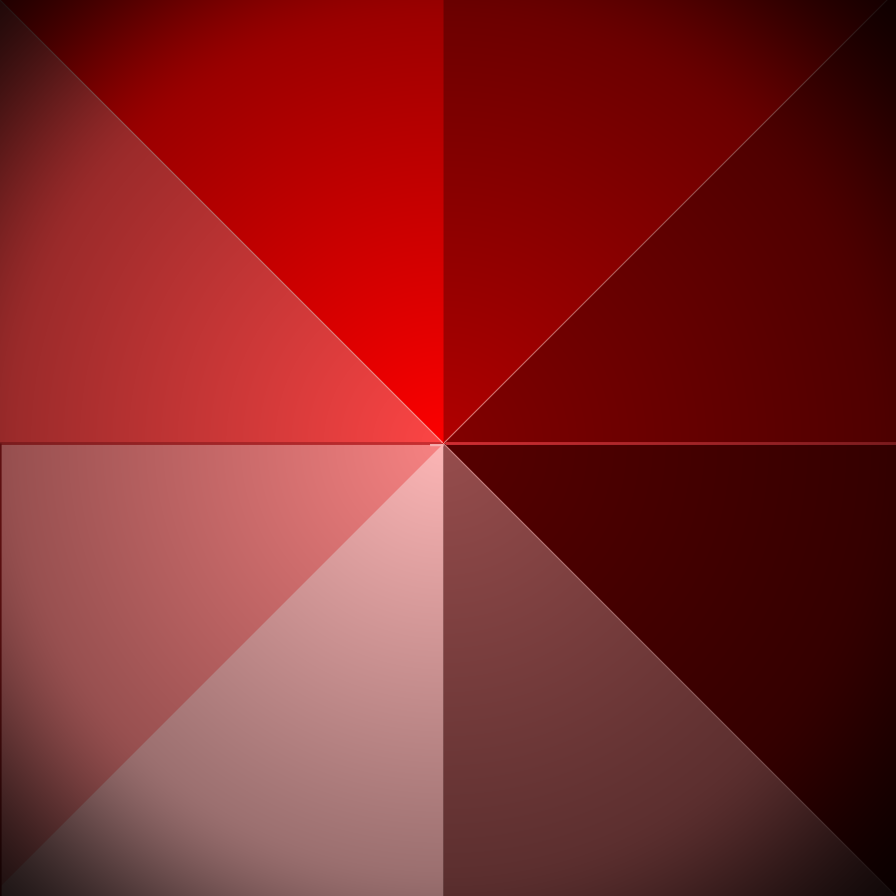
This background is drawn by a WebGL 2 fragment shader. Its source:

```glsl
#version 300 es
precision highp float;
// Eight flat-coloured wedges meet near the middle, like a folded paper fan.
// The polar angle picks the wedge, thin seams trace some of the folds,
// and a radial falloff darkens everything towards the corners.

uniform vec2 u_resolution;
out vec4 outColor;

const float PI = 3.14159265;
const float WEDGES = 8.0;
const vec2 CENTER = vec2(0.495, 0.505);
const float FALLOFF = 0.80;            // linear dimming per unit of radius
const vec2 CORNER_FADE = vec2(0.47, 0.76);
const float CORNER_DEPTH = 0.80;
const float FRAME_WIDTH = 0.0018;
const vec3 FRAME_COLOR = vec3(0.62, 0.10, 0.11);
const vec3 TICK_COLOR = vec3(0.97, 0.70, 0.70);
const vec2 TICK_SIZE = vec2(0.015, 0.0012);

// Wedge colours at the hub, counterclockwise from the right
const vec3 WEDGE_COLORS[8] = vec3[8](
    vec3(0.51, 0.00, 0.00), vec3(0.69, 0.00, 0.00),
    vec3(0.99, 0.00, 0.00), vec3(0.99, 0.27, 0.27),
    vec3(0.97, 0.51, 0.51), vec3(0.99, 0.71, 0.71),
    vec3(0.59, 0.30, 0.30), vec3(0.34, 0.00, 0.00));

// Seam at the start of each wedge: colour and opacity
const vec4 SEAMS[8] = vec4[8](
    vec4(0.86, 0.20, 0.22, 0.90), vec4(0.95, 0.60, 0.58, 0.75),
    vec4(0.0), vec4(1.00, 0.72, 0.70, 0.75),
    vec4(0.78, 0.17, 0.18, 0.95), vec4(0.0),
    vec4(0.55, 0.32, 0.32, 0.50), vec4(0.90, 0.62, 0.62, 0.75));

// Half widths of the level, slanted and upright seams
const float LEVEL_SEAM = 0.0016;
const float SLANTED_SEAM = 0.0006;

// Antialiased coverage of a shape from its signed distance
float coverage(float dist, float pixel) {
    return clamp(0.5 - dist / pixel, 0.0, 1.0);
}

float vignette(float radius) {
    float corner = smoothstep(CORNER_FADE.x, CORNER_FADE.y, radius);
    return max(1.0 - FALLOFF * radius, 0.0) * (1.0 - CORNER_DEPTH * corner);
}

void main() {
    vec2 uv = gl_FragCoord.xy / u_resolution;
    float pixel = 1.0 / min(u_resolution.x, u_resolution.y);
    vec2 p = uv - CENTER;
    float radius = length(p);

    // Nearest fold and the signed distance across it
    float turn = mod(atan(p.y, p.x) / (2.0 * PI) + 1.0, 1.0) * WEDGES;
    float fold = floor(turn + 0.5);
    float across = radius * sin((turn - fold) * 2.0 * PI / WEDGES);
    int after = int(mod(fold, WEDGES));
    int before = int(mod(fold + WEDGES - 1.0, WEDGES));

    // Blend the two wedges beside the fold
    vec3 color = mix(WEDGE_COLORS[before], WEDGE_COLORS[after],
                     coverage(-across, pixel));

    // Seam along the fold
    vec4 seam = SEAMS[after];
    float halfWidth = after % 4 == 0 ? LEVEL_SEAM : SLANTED_SEAM;
    color = mix(color, seam.rgb, seam.a * coverage(abs(across) - halfWidth, pixel));

    // Edge of the lower left panel
    float frame = coverage(uv.x - FRAME_WIDTH, pixel) * coverage(p.y, pixel);
    color = mix(color, FRAME_COLOR, frame);

    // Short bright tick left of the hub
    vec2 tick = abs(p + vec2(TICK_SIZE.x * 0.5, TICK_SIZE.y * 1.5))
              - vec2(TICK_SIZE.x * 0.5, TICK_SIZE.y);
    color = mix(color, TICK_COLOR, coverage(max(tick.x, tick.y), pixel));

    outColor = vec4(color * vignette(radius), 1.0);
}
```
